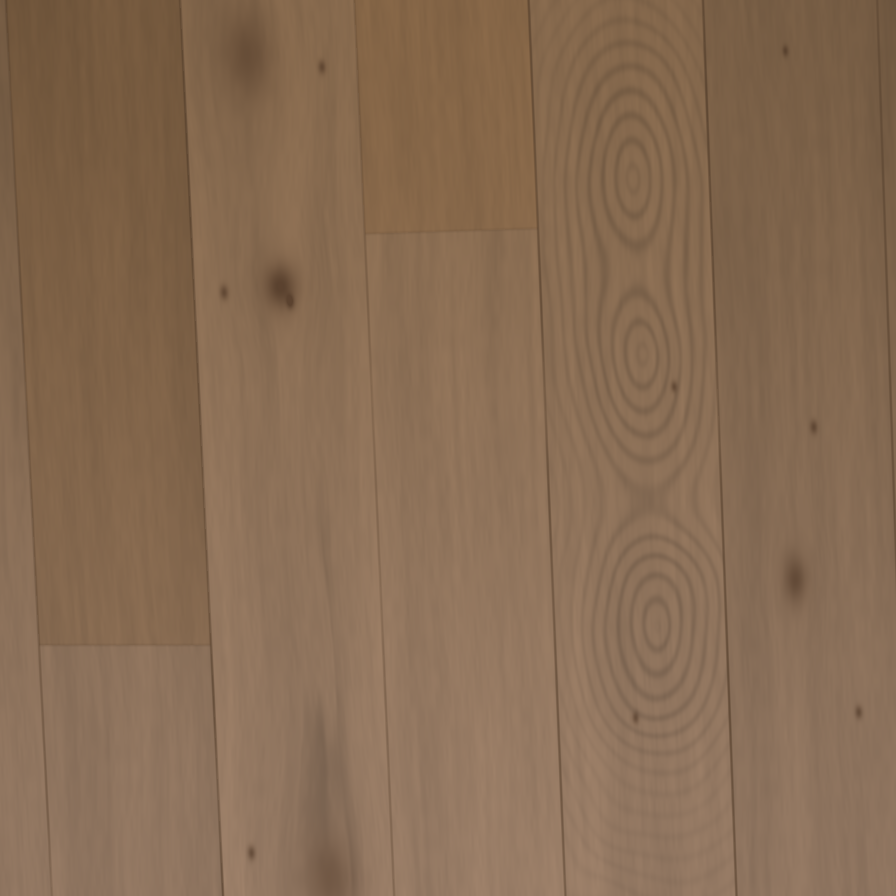
Reproduce this texture procedurally as a Shadertoy shader.

```glsl
// Oak plank floor: long, slightly fanned boards with grain, knots and ring figure.
#define BOARD_TOP 0.1945      // board width at the top edge
#define BOARD_BOTTOM 0.191    // board width at the bottom edge
#define SEAM_WIDTH 0.0013     // half width of a seam
#define GRAIN 0.055           // strength of the fine grain
#define RING_STRENGTH 0.075   // strength of the ring figure
#define LIGHT_OAK vec3(0.578, 0.472, 0.388)
#define DEEP_OAK vec3(0.515, 0.403, 0.295)
#define KNOT_BROWN vec3(0.29, 0.20, 0.135)
#define SEAM_BROWN vec3(0.33, 0.245, 0.17)

// Brightness of each board, left to right
const float TONE[7] = float[7](1.0, 0.97, 1.025, 1.04, 1.025, 0.975, 0.97);
// Darkness of the seam on the left of each board
const float SEAM[7] = float[7](0.0, 0.4, 0.62, 0.33, 0.6, 0.65, 0.5);

float hash(vec2 p) {
    vec3 q = fract(vec3(p.xyx) * 0.1031);
    q += dot(q, q.yzx + 33.33);
    return fract((q.x + q.y) * q.z);
}

float noise(vec2 p) {
    vec2 i = floor(p), f = fract(p);
    f = f * f * (3.0 - 2.0 * f);
    return mix(mix(hash(i), hash(i + vec2(1, 0)), f.x),
               mix(hash(i + vec2(0, 1)), hash(i + vec2(1, 1)), f.x), f.y);
}

// Soft elliptical stain that also pushes the grain aside
float knot(vec2 p, vec2 centre, vec2 radius, inout float grainX) {
    vec2 d = (p - centre) / radius;
    grainX -= 0.5 * d.x * radius.x * exp(-0.12 * dot(d, d));
    return exp(-dot(d, d)) + 0.2 * exp(-0.2 * dot(d, d));
}

// Nested rings around three hearts along a board
float ringFigure(vec2 p) {
    float sum = 0.0;
    for (int i = 0; i < 3; i++) {
        float n = float(i);
        vec2 heart = vec2(0.56 + 0.02 * n, 0.80 - 0.14 * n - 0.055 * n * n);
        sum += exp(-5.0 * length((p - heart) / vec2(0.5, 0.21 - 0.02 * n)));
    }
    float d = -log(sum + 1e-5) / 5.0 + 0.10 * noise(p * vec2(4.0, 14.0));
    float line = pow(0.5 + 0.5 * cos(d * 46.0 + 3.0 * noise(p * vec2(3.0, 6.0))), 2.5);
    return line * smoothstep(0.04, 0.2, d) * (1.0 - 0.75 * smoothstep(0.45, 1.3, d));
}

// Tiny dark knots scattered over the cells of a board
float pinKnots(vec2 p, float board) {
    float dark = 0.0;
    for (int row = 0; row < 6; row++) {
        vec2 id = vec2(board + 11.0, float(row) + 5.0);
        vec2 centre = vec2(0.15 + 0.7 * hash(id), (float(row) + hash(id + 31.0)) / 6.0);
        vec2 d = (p - centre) / (vec2(0.02, 0.007) * (0.7 + 0.5 * hash(id + 57.0)));
        dark += step(0.42, hash(id + 83.0)) * exp(-dot(d, d));
    }
    return dark;
}

void mainImage(out vec4 fragColor, in vec2 fragCoord) {
    vec2 uv = fragCoord / iResolution.xy;
    float pixel = 1.0 / iResolution.y;

    // Board coordinates: x runs 0..1 across a board, y along it
    float width = mix(BOARD_BOTTOM, BOARD_TOP, uv.y);
    float across = (uv.x - mix(0.058, 0.0065, uv.y)) / width;
    float board = floor(across);
    int index = clamp(int(board) + 1, 0, 6);
    vec2 p = vec2(across - board, uv.y);

    // Butt joints split two of the boards
    float joint = board == 0.0 ? 0.28 : board == 2.0 ? 0.739 + 0.006 * p.x : 2.0;
    float upper = smoothstep(-pixel, pixel, uv.y - joint);
    float piece = board + 7.0 + 20.0 * step(joint, uv.y);

    // Knots
    float grainX = p.x, stain = 0.0;
    if (board == 1.0) {
        for (int i = 0; i < 3; i++) {
            float n = float(i);
            vec2 centre = vec2(0.37 + 0.13 * n, 0.94 - 0.06 * n - 0.2 * n * n);
            vec2 radius = i == 1 ? vec2(0.085, 0.023) : vec2(0.13, 0.045);
            stain += (i == 1 ? 0.65 : 0.38) * knot(p, centre, radius, grainX);
        }
    }
    if (board == 4.0) stain += 0.5 * knot(p, vec2(0.41, 0.353), vec2(0.06, 0.024), grainX);
    if (board == 1.0 || board >= 3.0) stain += 0.6 * pinKnots(p, board);

    // Wood tone: light falloff, broad streaks, long grain and pores
    vec3 color = mix(LIGHT_OAK, DEEP_OAK, smoothstep(-0.1, 1.05, uv.y));
    color *= TONE[index] * mix(vec3(1), vec3(0.965, 0.94, 0.89), upper);
    grainX += 0.06 * noise(vec2(p.x * 3.0, p.y * 5.0) + piece * 9.0);
    float streak = noise(vec2(grainX * 5.0 + piece * 13.0, p.y * 1.3));
    float grain = noise(vec2(grainX * 26.0 + piece * 37.0, p.y * 7.0));
    float pores = noise(vec2(grainX * 65.0 + piece * 71.0, p.y * 50.0));
    color *= 1.0 + 0.07 * (streak - 0.5) + GRAIN * (grain - 0.5) + 0.035 * (pores - 0.5);

    // Ring figure and the dark heart streak
    if (board == 3.0) color *= 1.0 - RING_STRENGTH * 1.5 * ringFigure(p);
    if (board == 1.0) {
        float heart = exp(-pow((grainX - 0.65) / 0.12, 2.0)) * (1.0 - smoothstep(0.3, 0.6, p.y));
        color *= 1.0 - 0.17 * heart * smoothstep(0.3, 0.75, grain);
    }
    color = mix(color, KNOT_BROWN, clamp(stain, 0.0, 0.75));

    // Seams and joints, worn unevenly along their length
    float side = min(p.x, 1.0 - p.x) * width;
    float wear = 0.6 + 0.5 * noise(vec2(board + step(0.5, p.x), uv.y * 9.0));
    float seam = 1.0 - smoothstep(SEAM_WIDTH - pixel, SEAM_WIDTH + pixel, side);
    color = mix(color, SEAM_BROWN, seam * wear * SEAM[min(index + int(step(0.5, p.x)), 6)]);
    float jointLine = 1.0 - smoothstep(0.0, 0.002 + pixel, abs(uv.y - joint));
    color = mix(color, SEAM_BROWN, 0.15 * jointLine);

    // Dimmer upper corners
    color *= 1.0 - 0.12 * uv.y * uv.y * pow(abs(2.0 * uv.x - 1.0), 2.0);
    fragColor = vec4(color, 1.0);
}
```
